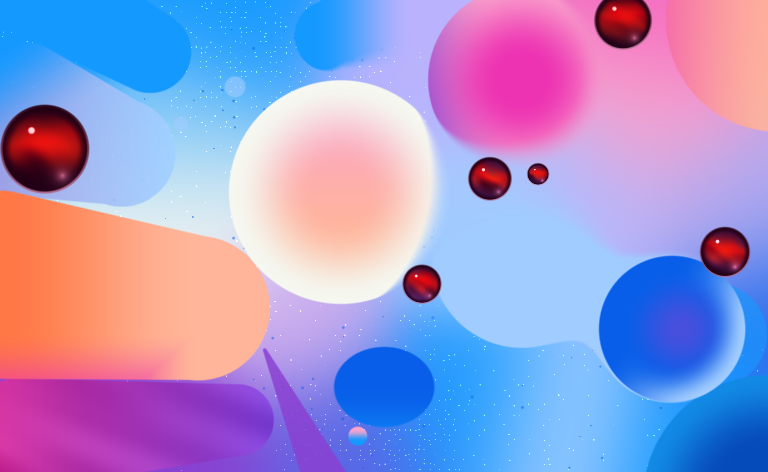
Reproduce this background procedurally as a WebGL 1 fragment shader.

```glsl
precision highp float;
// Colourful oil blobs, soft discs and glossy red beads floating on a blue gradient.
uniform vec2 u_resolution;

const float EDGE = 0.0022;      // half width of a crisp edge
const float GLOW_SIZE = 0.17;   // reach of each background colour
const float SPECK_GRID = 95.0;  // specks per canvas height
const vec3 SKY = vec3(0.08, 0.6, 1);
const vec3 BLUE = vec3(0.03, 0.37, 0.91);
const vec3 PALE = vec3(0.63, 0.8, 1);
const vec3 LAVENDER = vec3(0.73, 0.7, 0.99);
const vec3 CREAM = vec3(0.96, 0.97, 0.94);
const vec3 PEACH = vec3(1, 0.71, 0.6);
const vec3 ORANGE = vec3(1, 0.47, 0.27);
const vec3 PINK = vec3(0.98, 0.64, 0.8);
const vec3 MAGENTA = vec3(0.93, 0.2, 0.7);
const vec3 VIOLET = vec3(0.54, 0.25, 0.82);
const vec3 MAROON = vec3(0.13, 0, 0.08);

vec2 p;      // position, in canvas heights
vec3 col;    // colour so far
vec4 glows;  // weighted sum of background colours

float hash(vec2 v) {
  vec3 q = fract(v.xyx * 0.1031);
  q += dot(q, q.yzx + 33.33);
  return fract((q.x + q.y) * q.z);
}
float noise(vec2 v) {
  vec2 i = floor(v), f = fract(v), e = vec2(1, 0);
  f *= f * (3.0 - 2.0 * f);
  return mix(mix(hash(i), hash(i + e), f.x), mix(hash(i + e.yx), hash(i + 1.0), f.x), f.y);
}
float disc(float x, float y, float r) { return length(p - vec2(x, y)) - r; }

// Capsule from a to b, with a radius at each end in z
float taper(vec3 a, vec3 b) {
  vec2 ab = b.xy - a.xy, q = p - a.xy;
  float h = clamp(dot(q, ab) / dot(ab, ab), 0.0, 1.0);
  return length(q - ab * h) - mix(a.z, b.z, h);
}
// Paints a shape whose edge fades inward over the given softness
void paint(vec3 c, float d, float soft, float alpha) {
  col = mix(col, c, alpha * (1.0 - smoothstep(-soft - EDGE, EDGE, d)));
}
void paint(vec3 c, float d) { paint(c, d, 0.0, 1.0); }

void glow(float x, float y, vec3 c) {
  float d = disc(x, y, 0.0) / GLOW_SIZE;
  glows += vec4(c, 1) * exp(-d * d);
}
// Scattered dots, one candidate per cell
float specks(float grid, float density) {
  vec2 cell = floor(p * grid);
  vec2 c = 0.3 + 0.4 * vec2(hash(cell), hash(cell + 71.0));
  float r = 0.08 + 0.14 * hash(cell + 19.0);
  return step(hash(cell + 43.0), density) * (1.0 - smoothstep(r * 0.4, r, length(fract(p * grid) - c)));
}
// Glossy bead, tinted from red to violet
void bead(float x, float y, float size, float tint) {
  vec2 c = vec2(x, y), q = (p - c) / size;
  float r = length(q), swirl = noise(q * 2.0 + c * 17.0 + 0.6 * q.yx);
  float band = q.y - 0.4 + 0.35 * q.x * tint + 0.5 * swirl;
  vec3 body = mix(MAROON, VIOLET * 0.6, tint * swirl);
  body = mix(body, vec3(0.93, 0.15 * swirl, 0.06), exp(-4.0 * band * band) * (1.0 - 0.6 * r * r));
  body = mix(body, MAROON, smoothstep(0.72, 0.94, r) * 0.85);
  body += 0.6 * PINK * exp(-9.0 * length(q - vec2(0.4, -0.6)));
  body = mix(body, PINK, smoothstep(0.93, 0.98, r) * (0.35 - 0.3 * q.y));
  body += 0.8 * (1.0 - smoothstep(0.04, 0.1, length(q - vec2(-0.3, 0.42))));
  paint(body, (r - 1.0) * size);
}

void main() {
  p = gl_FragCoord.xy / u_resolution.y;
  // Background colours and specks
  glow(0.05, 0.95, SKY); glow(0.5, 0.95, SKY); glow(0.98, 0.15, SKY); glow(1.45, 0.05, SKY);
  glow(0.42, 0.72, mix(SKY, CREAM, 0.5)); glow(0.42, 0.54, CREAM);
  glow(0.62, 0.32, mix(LAVENDER, PINK, 0.3)); glow(0.4, 0.04, VIOLET);
  glow(0.72, 0.05, mix(VIOLET, SKY, 0.4)); glow(1.2, 0.1, PALE);
  glow(1.62, 0.32, mix(BLUE, LAVENDER, 0.2)); glow(0.87, 0.85, LAVENDER);
  glow(1.02, 0.52, PALE); glow(1.25, 0.56, mix(PALE, LAVENDER, 0.8));
  glow(1.55, 0.56, LAVENDER * 0.95); glow(1.38, 0.76, PINK); glow(1.42, 0.98, mix(MAGENTA, PINK, 0.5));
  col = glows.rgb / glows.a;
  float area = 1.0 - smoothstep(0.85, 0.95, p.x) * smoothstep(0.28, 0.4, p.y);
  float snow = exp(-8.0 * min(disc(0.85, 0.04, 0.0), disc(0.53, 0.92, 0.0)));
  col += 0.35 * area * specks(SPECK_GRID, 0.08 + 0.6 * snow);
  col = mix(col, BLUE, 0.5 * area * specks(SPECK_GRID * 0.5, 0.06));

  // Blue blobs along the top
  paint(SKY, taper(vec3(0.085, 1.02, 0.106), vec3(0.318, 0.89, 0.087)));
  vec3 c = mix(mix(LAVENDER * 0.9, PALE, p.x * 3.0), SKY, smoothstep(0.65, 0.9, p.y - p.x * 0.7));
  paint(c, taper(vec3(0.042, 0.746, 0.165), vec3(0.258, 0.676, 0.114)), 0.0, 0.9);
  float fade = smoothstep(0.66, 0.88, p.x);
  paint(mix(SKY, LAVENDER, fade), taper(vec3(0.7, 0.924, 0.076), vec3(0.85, 0.98, 0.14)), 0.08 * fade, 1.0);
  // Violet stream with its tail, then the orange blob
  c = mix(MAGENTA * 0.86, VIOLET, p.x * 2.0) + 0.1 * noise(vec2(p.x * 5.0, p.y * 16.0 + p.x * 6.0)) - 0.05;
  paint(c, taper(vec3(0.042, 0.078, 0.121), vec3(0.504, 0.11, 0.076)));
  paint(VIOLET, taper(vec3(0.561, 0.258, 0.004), vec3(0.7, -0.04, 0.05)), 0.0, 0.85);
  c = mix(ORANGE, PEACH, smoothstep(0.0, 0.42, p.x));
  c = mix(MAGENTA, c, max(smoothstep(0.1, 0.3, p.y), smoothstep(0.2, 0.42, p.x)));
  paint(c, taper(vec3(0, 0.396, 0.2), vec3(0.419, 0.347, 0.153)));
  // Pale disc joined to a halo on the right
  float d = disc(1.106, 0.456, 0.193), halo = disc(1.424, 0.311, 0.165), h = max(0.12 - abs(d - halo), 0.0);
  paint(PALE, min(d, halo) - h * h * 2.0, 0.16 * smoothstep(0.42, 0.6, p.y), smoothstep(1.55, 1.3, p.x));
  paint(SKY, disc(1.515, 0.29, 0.11), 0.0, 0.6);
  // Cream and magenta discs, fading on the right
  d = disc(0.722, 0.593, 0.237);
  c = mix(mix(PEACH, PINK, smoothstep(0.45, 0.85, p.y)), CREAM, smoothstep(-0.18, -0.005, d));
  paint(c, d, 0.09 * smoothstep(0.72, 0.85, p.x - 0.2 * p.y), 1.0);
  d = disc(1.104, 0.831, 0.197);
  c = mix(MAGENTA, mix(VIOLET, PINK, smoothstep(0.98, 1.25, p.x + 0.2 * p.y)), smoothstep(-0.15, 0.02, d));
  paint(c, d, 0.08 * smoothstep(0.3, 0.6, p.x - 0.8 * p.y), 1.0);
  // Salmon corner and deep blue shapes
  paint(mix(MAGENTA, PEACH, smoothstep(1.2, 1.65, p.x)), disc(1.648, 0.958, 0.237), 0.0, 0.9);
  d = disc(1.627, -0.06, 0.265);
  paint(mix(BLUE * 0.8, SKY * 0.9, smoothstep(-0.15, 0.0, d)), d);
  paint(mix(SKY, BLUE, smoothstep(0.0, 0.18, p.y)), length((p - vec2(0.814, 0.18)) * vec2(0.8, 1)) - 0.085);
  d = disc(1.424, 0.303, 0.155);
  c = mix(mix(BLUE, VIOLET, 0.5), BLUE, smoothstep(0.0, 0.13, disc(1.444, 0.303, 0.0)));
  paint(mix(c, PALE, smoothstep(-0.08, 0.0, d) * smoothstep(1.13, 1.37, p.x - p.y * 0.7)), d);
  // Clear bubbles and glossy beads
  paint(PALE, min(disc(0.498, 0.816, 0.022), disc(0.383, 0.737, 0.015)), 0.0, 0.6);
  paint(mix(SKY, PINK, smoothstep(0.065, 0.09, p.y)), disc(0.758, 0.076, 0.02));
  bead(0.095, 0.684, 0.094, 0.0); bead(1.32, 0.956, 0.061, 0.1); bead(1.038, 0.621, 0.046, 0.6);
  bead(1.14, 0.631, 0.023, 0.7); bead(0.894, 0.398, 0.041, 0.9); bead(1.536, 0.466, 0.053, 0.6);
  gl_FragColor = vec4(clamp(col, 0.0, 1.0), 1);
}
```
